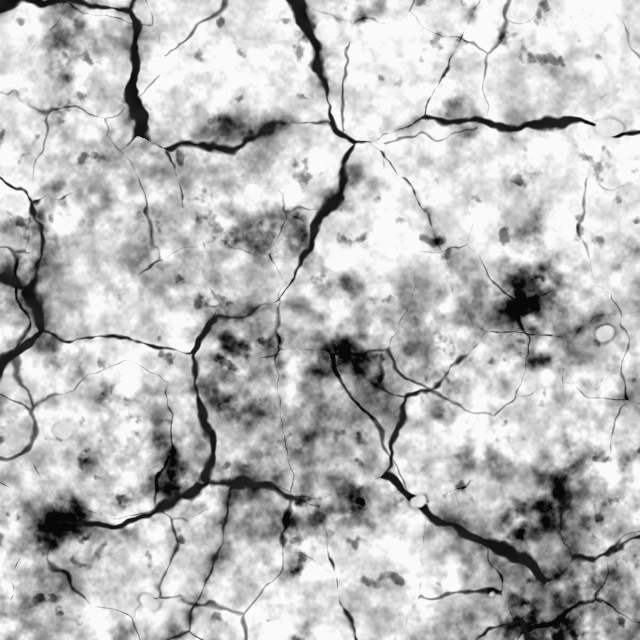
Write a Shadertoy shader that draws this texture.

```glsl
// Cracked dry ground in black and white: warped Voronoi borders of uneven
// width form the cracks, layered value noise forms the stained, grainy
// surface, and a sparse jittered grid scatters pale pebbles on top.

float hash(vec2 p) {
    return fract(sin(dot(p, vec2(127.1, 311.7))) * 43758.5453);
}

vec2 hash2(vec2 p) {
    return vec2(hash(p), hash(p + 57.3));
}

float noise(vec2 p) {
    vec2 i = floor(p), f = fract(p);
    f = f * f * (3.0 - 2.0 * f);
    return mix(mix(hash(i), hash(i + vec2(1, 0)), f.x),
               mix(hash(i + vec2(0, 1)), hash(i + vec2(1, 1)), f.x), f.y);
}

// Four rotated octaves, normalised to 0..1
float fbm(vec2 p) {
    float sum = 0.0, amp = 0.533;
    for (int i = 0; i < 4; i++) {
        sum += amp * noise(p);
        p = mat2(1.6, 1.2, -1.2, 1.6) * p + 17.3;
        amp *= 0.5;
    }
    return sum;
}

// Distance to the nearest cell border, less a half width drawn per border;
// borders with a negative width stay closed
float crackDistance(vec2 p, float scale, float thinnest, float widest) {
    p *= scale;
    vec2 home = floor(p), toSeed = vec2(0), seedCell = home;
    float best = 8.0;
    for (int y = -1; y <= 1; y++)
    for (int x = -1; x <= 1; x++) {
        vec2 cell = home + vec2(x, y);
        vec2 r = cell + 0.06 + 0.88 * hash2(cell) - p;
        if (dot(r, r) < best) {
            best = dot(r, r);
            toSeed = r;
            seedCell = cell;
        }
    }
    float edge = 8.0;
    for (int y = -2; y <= 2; y++)
    for (int x = -2; x <= 2; x++) {
        if (x == 0 && y == 0) continue;
        vec2 cell = seedCell + vec2(x, y);
        vec2 r = cell + 0.06 + 0.88 * hash2(cell) - p;
        float border = dot(0.5 * (r + toSeed), normalize(r - toSeed));
        float pick = hash(seedCell + cell + 3.7);
        edge = min(edge, border / scale - mix(thinnest, widest, pick * pick));
    }
    return edge;
}

// Pale ground with grainy stains, greyer toward the bottom
float groundTone(vec2 p) {
    float grit = fbm(p * 48.0 + 13.0);
    float stain = smoothstep(0.4, 0.78, fbm(p * 4.0 + 5.0) + 0.2 * (0.5 - p.y));
    float blotch = smoothstep(0.56, 0.78, fbm(p * 11.0 + 31.0));
    float tone = 0.945 - 0.24 * stain - 0.75 * blotch * grit;
    tone -= (0.4 + 0.35 * stain) * (fbm(p * 20.0) - 0.5);
    tone -= (0.38 + 0.4 * stain) * (grit - 0.5) + 0.1 * (noise(p * 150.0) - 0.5);
    float pits = smoothstep(0.68, 0.84, fbm(p * 32.0 + 80.0));
    return tone - 0.4 * pits;
}

void mainImage(out vec4 fragColor, in vec2 fragCoord) {
    vec2 p = fragCoord / iResolution.y;
    float tone = groundTone(p);

    // Bend the crack lines broadly, then make them jagged at two sizes
    vec2 bend = vec2(fbm(p * 5.0 + 11.0), fbm(p * 5.0 + 43.0)) - 0.5;
    vec2 jag = vec2(noise(p * 28.0), noise(p * 28.0 + 29.0)) - 0.5;
    vec2 chip = vec2(noise(p * 85.0 + 7.0), noise(p * 85.0 + 37.0)) - 0.5;
    vec2 q = p + 0.13 * bend + 0.015 * jag + 0.005 * chip;

    // Faint, broken hairline cracks
    float hair = crackDistance(q + 4.3, 5.5, -0.003, 0.002);
    hair -= 0.006 * (noise(p * 9.0 + 61.0) - 0.5) + 0.003 * (noise(p * 70.0) - 0.5);
    tone -= 0.5 * (1.0 - smoothstep(-0.002, 0.004, hair));

    // Main cracks, with dirt gathered along their rims
    float crack = crackDistance(q + 1.7, 3.6, -0.0015, 0.009);
    crack -= 0.011 * (noise(p * 6.0 + 19.0) - 0.45);
    crack -= 0.005 * (noise(p * 50.0) - 0.5) + 0.003 * (noise(p * 120.0) - 0.5);
    float dirt = smoothstep(0.45, 0.7, fbm(p * 16.0 + 7.0)) * fbm(p * 60.0 + 3.0);
    tone -= 0.8 * dirt * exp(-max(crack, 0.0) * 70.0);
    float depth = 1.0 - smoothstep(-0.003, 0.0035, crack);
    tone = mix(tone, 0.05 + 0.08 * noise(p * 50.0), depth);

    // A few pale pebbles, shaded at the rim
    vec2 grid = (p + 0.06 * bend) * 7.0;
    vec2 slot = floor(grid);
    vec2 offset = (fract(grid) - 0.25 - 0.5 * hash2(slot + 9.0)) / 7.0;
    float radius = mix(0.007, 0.02, hash(slot + 2.0));
    float pebble = length(offset * vec2(1.0, 1.2)) - radius + 0.012 * (noise(p * 45.0) - 0.5);
    float present = step(0.87, hash(slot + 71.0));
    tone -= present * 0.3 * noise(p * 60.0 + 5.0) * (1.0 - smoothstep(0.0, 0.007, abs(pebble)));
    float body = present * (1.0 - smoothstep(-0.005, 0.001, pebble));
    tone = mix(tone, 1.0 - 0.25 * fbm(p * 45.0), body);

    fragColor = vec4(vec3(clamp(tone, 0.03, 0.98)), 1.0);
}
```
